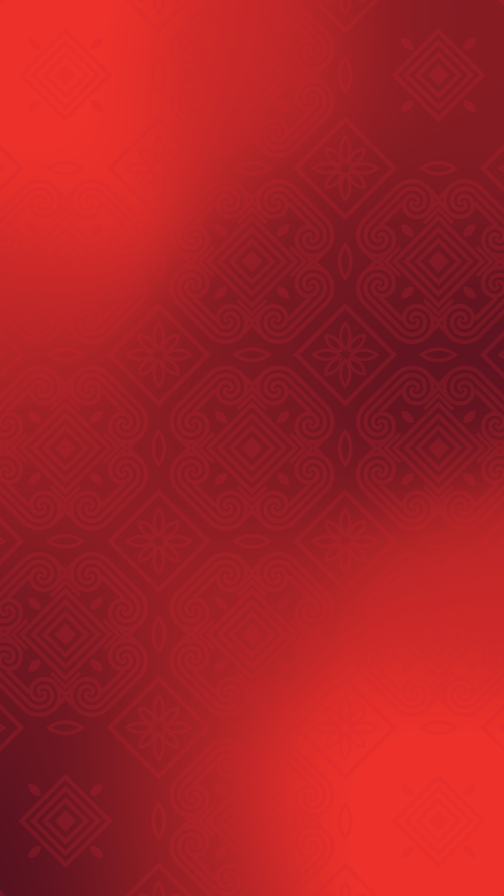
Give the GLSL for this pattern, as a Shadertoy shader.

```glsl
const float TAU = 6.2831853;
const float PERIOD = 0.37;       // repeat size as a share of canvas width
const float HALF_LINE = 0.0112;  // half line width, in repeats
const float STRAND_GAP = 0.04;   // spacing of scroll strands

float outline(float d, float halfWidth) {
    return abs(d) - halfWidth;
}

float diamond(vec2 p, float radius) {
    return (abs(p.x) + abs(p.y) - radius) * 0.70711;
}

// Pointed leaf along y
float leaf(vec2 p, float halfLength, float halfWidth) {
    float arcRadius = (halfLength * halfLength + halfWidth * halfWidth) / (2.0 * halfWidth);
    return length(vec2(abs(p.x) + arcRadius - halfWidth, p.y)) - arcRadius;
}

vec2 toDiagonal(vec2 p) {
    return vec2(p.x - p.y, p.x + p.y) * 0.70711;
}

// Solid core, three diamond rings and a leaf on each diagonal
float heart(vec2 p) {
    float d = diamond(p, 0.058);
    for (int i = 0; i < 3; i++) {
        d = min(d, outline(diamond(p, 0.112 + 0.062 * float(i)), HALF_LINE));
    }
    return min(d, leaf(toDiagonal(p) - vec2(0.0, 0.235), 0.045, 0.022));
}

// Two-strand spiral; its strands run on as straight diagonal bands
float scroll(vec2 p, vec2 centre, float radius) {
    vec2 v = toDiagonal(p - centre);
    float angle = mod(atan(-v.x, v.y) + TAU, TAU);
    float outer = radius - 2.0 * STRAND_GAP * angle / TAU;
    float r = length(v);
    float arm = clamp(round((outer - r) / STRAND_GAP), 0.0, 3.0);
    float d = abs(r - outer + arm * STRAND_GAP);
    if (v.x > 0.0 && v.y > 0.0) {
        d = min(d, min(abs(v.y - radius), abs(v.y - radius + STRAND_GAP)));
    }
    float link = max(abs(v.y - radius + 2.0 * STRAND_GAP), 0.06 - v.x);
    return min(d, link) - HALF_LINE;
}

// Chevrons and valleys that join the scroll strands on each axis
float chevrons(vec2 p, vec2 centre, float radius) {
    vec2 v = toDiagonal(p - centre);
    float footStrand = radius - STRAND_GAP;
    float upper = outline(v.y + footStrand, HALF_LINE);
    float lower = outline(v.y + footStrand + 0.7 * STRAND_GAP, HALF_LINE * 0.9);
    float valley = outline(v.x + radius - 0.5 * STRAND_GAP, HALF_LINE);
    float d = min(max(upper, v.x), max(lower, v.x - 0.04));
    return min(d, max(valley, max(v.y, -v.y - footStrand)));
}

// Framed flower with eight outlined leaves
float flower(vec2 p) {
    vec2 folded = vec2(min(p.x, p.y), max(p.x, p.y));
    float axial = leaf(folded - vec2(0.0, 0.1), 0.07, 0.025);
    float diagonal = leaf(toDiagonal(folded) - vec2(0.0, 0.088), 0.058, 0.024);
    float petals = outline(min(axial, diagonal), HALF_LINE * 0.7);
    return min(petals, outline(diamond(p, 0.262), HALF_LINE));
}

float ornament(vec2 p) {
    vec2 cell = abs(round(p));
    vec2 q = abs(p - round(p));
    vec2 folded = vec2(min(q.x, q.y), max(q.x, q.y));
    vec2 scrollCentre = vec2(0.128, 0.315);
    float scrollRadius = 0.125;
    float d = min(heart(folded), flower(0.5 - q));
    float link = leaf((folded - vec2(0.0, 0.5)).yx, 0.09, 0.03);
    d = min(d, outline(link, HALF_LINE * 0.8));
    // Outer corner cells carry the heart alone
    if (cell.x < 0.5 || cell.y < 1.5) {
        d = min(d, scroll(folded, scrollCentre, scrollRadius));
        d = min(d, chevrons(folded, scrollCentre, scrollRadius));
    }
    return d;
}

// Soft blend of warmth anchors: position, warmth
float warmth(vec2 p) {
    const vec3 anchors[16] = vec3[16](
        vec3(-0.42, 0.85, 1.04), vec3(-0.40, 0.58, 1.02), vec3(-0.48, 0.27, 0.68),
        vec3(-0.45, -0.05, 0.38), vec3(-0.45, -0.46, 0.15), vec3(-0.46, -0.84, -0.02),
        vec3(-0.02, 0.72, 0.75), vec3(0.40, 0.76, 0.33), vec3(0.18, 0.40, 0.24),
        vec3(0.32, 0.15, 0.05), vec3(-0.04, 0.04, 0.30), vec3(-0.08, -0.36, 0.50),
        vec3(-0.15, -0.78, 0.48), vec3(0.17, -0.68, 1.02), vec3(0.42, -0.70, 1.08),
        vec3(0.43, -0.31, 0.74));
    float total = 0.0;
    float weights = 0.0;
    for (int i = 0; i < 16; i++) {
        vec2 offset = p - anchors[i].xy;
        float weight = exp(-18.0 * dot(offset, offset));
        total += weight * anchors[i].z;
        weights += weight;
    }
    return clamp(total / weights, 0.0, 1.0);
}

void mainImage(out vec4 fragColor, in vec2 fragCoord) {
    vec2 p = (fragCoord - 0.5 * iResolution.xy) / iResolution.x;
    vec3 wine = vec3(0.32, 0.065, 0.12);
    vec3 scarlet = vec3(0.935, 0.19, 0.165);
    vec3 thread = vec3(0.80, 0.14, 0.19);

    vec3 color = mix(wine, scarlet, warmth(p));
    float pixel = 1.0 / (iResolution.x * PERIOD);
    float ink = clamp(0.5 - ornament(p / PERIOD) / pixel, 0.0, 1.0);
    color = mix(color, thread, 0.22 * ink);
    fragColor = vec4(color, 1.0);
}
```
